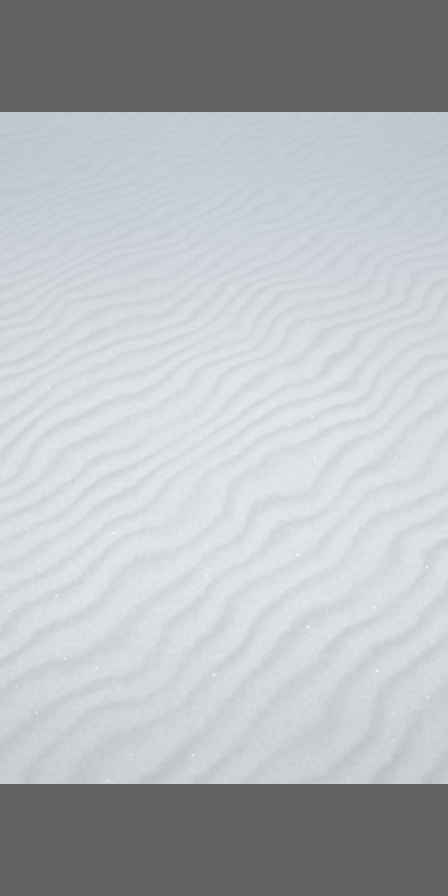
This texture is drawn by a Shadertoy shader. Its source:

```glsl
// Wind-rippled snow seen in shallow perspective between two plain grey bands.
// Each pixel is projected on a ground plane, where warped diagonal stripes
// form soft shadows; fine grain and a few sparkles finish the surface.

const vec3 BAND_GREY = vec3(0.38);
const vec3 SNOW_FAR  = vec3(0.765, 0.795, 0.830);
const vec3 SNOW_MID  = vec3(0.867, 0.883, 0.892);
const vec3 SNOW_NEAR = vec3(0.785, 0.803, 0.815);
const vec3 SHADOW    = vec3(0.058, 0.054, 0.048);

const float SNOW_BOTTOM = 0.25;        // canvas width is 1, height is 2
const float SNOW_TOP    = 1.75;
const float HORIZON     = 2.4;         // height above the snow's lower edge
const vec2  RIPPLE_WAVE = vec2(18.5, -19.2);
const float BROAD_WARP  = 1.4;
const float FINE_WARP   = 0.5;
const float GRAIN       = 0.022;
const float SPARKLE_CELL   = 0.045;
const float SPARKLE_CHANCE = 0.13;

vec2 hash2(vec2 p) {
    vec3 q = fract(p.xyx * vec3(0.1031, 0.1030, 0.0973));
    q += dot(q, q.yzx + 33.33);
    return fract((q.xx + q.yz) * q.zy);
}

float gradientDot(vec2 cell, vec2 corner, vec2 f) {
    float angle = 6.2832 * hash2(cell + corner).x;
    return dot(vec2(cos(angle), sin(angle)), f - corner);
}

// Gradient noise, roughly -0.6 to 0.6
float noise(vec2 p) {
    vec2 i = floor(p), f = p - i;
    vec2 u = f * f * f * (f * (f * 6.0 - 15.0) + 10.0);
    float low  = mix(gradientDot(i, vec2(0, 0), f), gradientDot(i, vec2(1, 0), f), u.x);
    float high = mix(gradientDot(i, vec2(0, 1), f), gradientDot(i, vec2(1, 1), f), u.x);
    return mix(low, high, u.y);
}

// Shadow of the ripples: steep on one side, fading slowly on the other
float rippleShadow(vec2 ground) {
    float phase = dot(ground, RIPPLE_WAVE)
                + BROAD_WARP * noise(ground * 6.0 + 20.0)
                + FINE_WARP * noise(ground * 14.0 + 50.0)
                + 0.10 * noise(ground * 70.0 + 90.0);
    float d = fract(phase);
    float groove = smoothstep(0.0, 0.28, d) * (1.0 - smoothstep(0.25, 0.75, d));
    float strength = 0.8 + 0.7 * noise(ground * 9.0 + 70.0);
    return (groove - 0.25) * strength;
}

// Sparse glints, one possible in each grid cell
float sparkles(vec2 p, float pixel) {
    vec2 cell = floor(p / SPARKLE_CELL);
    vec2 pick = hash2(cell + 110.0);
    vec2 center = (cell + 0.15 + 0.7 * hash2(cell + 310.0)) * SPARKLE_CELL;
    float radius = mix(0.0012, 0.0032, pick.y * pick.y);
    float dist = length(p - center);
    float dot_ = 1.0 - smoothstep(radius - pixel, radius + pixel, dist);
    return dot_ * step(pick.x, SPARKLE_CHANCE) * mix(0.3, 0.9, pick.y);
}

// Broad light: cool and dim far away, brightest in the middle
vec3 snowLight(vec2 p) {
    vec3 color = mix(SNOW_NEAR, SNOW_MID, smoothstep(-0.12, 0.55, p.y));
    color = mix(color, SNOW_FAR, smoothstep(0.78, 1.52, p.y));
    float side = p.x - 0.5;
    return color - 0.07 * side * side + 0.008 * noise(p * 3.0 + 8.0);
}

void mainImage(out vec4 fragColor, in vec2 fragCoord) {
    float pixel = 1.0 / iResolution.x;
    vec2 canvas = fragCoord * pixel;
    vec2 p = canvas - vec2(0.0, SNOW_BOTTOM);

    // Perspective projection on the ground
    float depth = 1.0 / max(HORIZON - p.y, 0.3);
    vec2 ground = vec2(p.x - 0.5, HORIZON) * depth;

    // Ripples fade with distance
    float contrast = mix(1.0, 0.3, smoothstep(0.8, 1.45, p.y));
    vec3 color = snowLight(p) - SHADOW * contrast * rippleShadow(ground);

    // Grain and glints
    float nearness = 1.0 - 0.6 * smoothstep(0.3, 1.4, p.y);
    float grain = noise(p * 120.0) + 0.7 * noise(p * 55.0 + 40.0);
    color += GRAIN * nearness * grain;
    float glint = sparkles(p, pixel) * (1.0 - smoothstep(0.7, 1.15, p.y));
    color = mix(color, vec3(0.97, 0.98, 0.99), glint);

    // Grey bands above and below
    float edge = min(canvas.y - SNOW_BOTTOM, SNOW_TOP - canvas.y);
    color = mix(BAND_GREY, color, smoothstep(-0.5 * pixel, 0.5 * pixel, edge));
    fragColor = vec4(color, 1.0);
}
```
